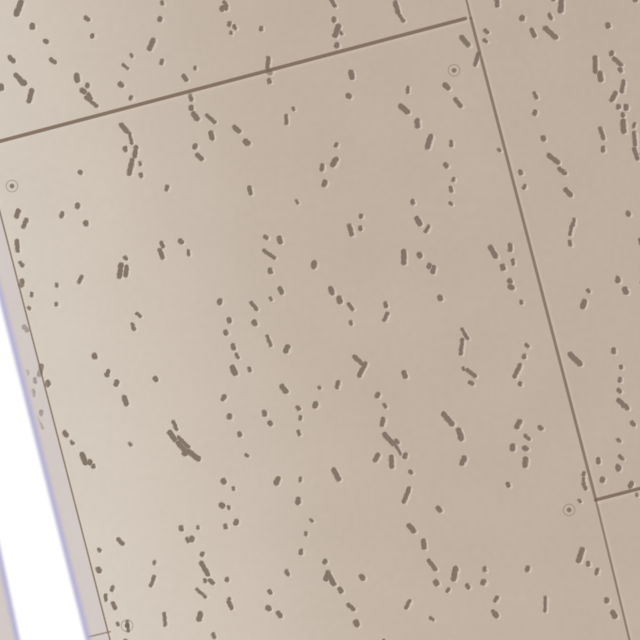
Reproduce this texture procedurally as a WebGL 2 fragment shader.

```glsl
#version 300 es
precision highp float;
// Mineral-fibre ceiling tiles seen at a tilt, beside a bright light panel.
// Pits are random chains of short capsules walked down each cell of the tile
// frame; seams are segment distances and the panel is a slanted strip.

uniform vec2 u_resolution;
out vec4 outColor;

const vec3 TILE_SHADE = vec3(0.75, 0.69, 0.63);
const vec3 TILE_LIT = vec3(0.84, 0.80, 0.755);
const vec3 PIT = vec3(0.46, 0.405, 0.355);
const vec3 SEAM = vec3(0.47, 0.40, 0.34);
const vec3 RIM = vec3(0.87, 0.83, 0.785);
const vec3 FRINGE = vec3(0.70, 0.69, 0.84);
const vec3 TRIM = vec3(0.81, 0.78, 0.80);
const vec2 TILE_CORNER = vec2(0.7357, 0.9714);
const float TILE_ANGLE = 0.256;

vec2 hash2(vec2 p) {
  vec3 a = fract(p.xyx * vec3(0.1031, 0.1030, 0.0973));
  a += dot(a, a.yzx + 33.33);
  return fract((a.xx + a.yz) * a.zy);
}

float gradientNoise(vec2 p) {
  vec2 i = floor(p), f = p - i;
  vec2 u = f * f * f * (f * (f * 6.0 - 15.0) + 10.0);
  vec2 o = vec2(0.0, 1.0);
  float a = dot(hash2(i) * 2.0 - 1.0, f);
  float b = dot(hash2(i + o.yx) * 2.0 - 1.0, f - o.yx);
  float c = dot(hash2(i + o) * 2.0 - 1.0, f - o);
  float d = dot(hash2(i + 1.0) * 2.0 - 1.0, f - 1.0);
  return mix(mix(a, b, u.x), mix(c, d, u.x), u.y);
}

float segment(vec2 p, vec2 a, vec2 b) {
  vec2 ab = b - a;
  return length(p - a - ab * clamp(dot(p - a, ab) / dot(ab, ab), 0.0, 1.0));
}

// Coverage of a shape from its distance, with a soft edge.
float fill(float d, float soft) { return 1.0 - smoothstep(-soft, soft, d); }

// Nearest pit distance (x), and the same for pits shifted toward the lit wall (y).
vec2 pitChains(vec2 p, vec2 size, float maxSteps, float seed) {
  const vec2 LIT_OFFSET = vec2(0.0030, -0.0026);
  vec2 nearest = vec2(1.0), home = floor(p / size);
  for (int k = 0; k < 9; k++) {
    vec2 cell = home + vec2(k % 3 - 1, k / 3 - 1);
    vec2 h = hash2(cell + seed);
    vec2 pos = (cell + 0.1 + 0.8 * h) * size;
    float steps = 1.0 + floor(fract(h.x * 7.3 + h.y * 3.1) * maxSteps);
    for (float s = 0.0; s < steps; s++) {
      vec2 r = hash2(cell * 3.7 + seed + s * 17.3);
      vec2 t = hash2(cell * 5.1 - seed + s * 11.9);
      float tilt = (t.x - 0.5) * 1.5;
      vec2 arm = vec2(sin(tilt), cos(tilt)) * (0.001 + 0.010 * t.y * t.y * t.y);
      float radius = 0.0025 + 0.0021 * r.x;
      nearest = min(nearest, vec2(segment(p, pos - arm, pos + arm),
        segment(p - LIT_OFFSET, pos - arm, pos + arm)) - radius);
      pos += vec2((r.x - 0.5) * 0.030, -0.013 - 0.022 * r.y);
    }
  }
  return nearest;
}

// Screw marks: one ringed dimple near each corner of the main tile.
float screwMarks(vec2 q, float soft) {
  float mark = 0.0;
  for (int k = 0; k < 4; k++) {
    vec2 c = vec2(-0.046 - 0.714 * float(k / 2), -0.072 - 0.71 * float(k % 2));
    float d = length(q - c);
    mark = max(mark, max(fill(d - 0.0035, soft), 0.5 * fill(abs(d - 0.009) - 0.0007, soft)));
  }
  return mark;
}

vec3 drawSeam(vec3 col, vec2 p, vec2 a, vec2 b, float halfWidth, float strength, float soft) {
  float lip = fill(segment(p - vec2(0.004, -0.003), a, b) - halfWidth, soft * 2.0);
  col = mix(col, RIM, 0.25 * lip);
  return mix(col, SEAM, strength * fill(segment(p, a, b) - halfWidth, soft));
}

void main() {
  vec2 uv = gl_FragCoord.xy / u_resolution;
  float soft = max(0.0017, 0.75 / u_resolution.y);
  vec2 d = uv - TILE_CORNER;
  float c = cos(TILE_ANGLE), s = sin(TILE_ANGLE);
  vec2 q = vec2(c * d.x + s * d.y, c * d.y - s * d.x);

  // Board: light fades away from the panel, with faint mottling.
  float panelEdge = (uv.x - (0.538 - uv.y) * 0.254) * c;
  float glow = 1.0 - smoothstep(-0.02, 0.58, panelEdge);
  vec3 col = mix(TILE_SHADE, TILE_LIT, glow * 0.9);
  col += 0.012 * (1.0 - uv.y) - 0.012 * smoothstep(0.5, 1.1, uv.x);
  col += 0.012 * gradientNoise(uv * 9.0) + 0.010 * gradientNoise(uv * 85.0);

  // Pits: long chains plus loose singles, with ragged outlines.
  vec2 pits = min(pitChains(q, vec2(0.118, 0.145), 6.0, 23.0),
                  pitChains(q, vec2(0.090, 0.097), 2.0, 71.0));
  pits += 0.0016 * gradientNoise(q * 190.0);
  float onBoard = smoothstep(0.008, 0.016, panelEdge);
  col = mix(col, RIM, 0.5 * onBoard * fill(pits.y, soft));
  col = mix(col, PIT, 0.85 * onBoard * fill(pits.x, soft * 1.15));
  col = mix(col, PIT, 0.8 * screwMarks(q, soft));

  // Trim strip between the panel and the left seam.
  float leftSeam = (uv.x - (0.668 - uv.y) * 0.2575) * c;
  col = mix(col, TRIM, 0.45 * fill(leftSeam, soft));

  // Seams between tiles.
  vec2 cross = vec2(0.931, 0.2188);
  col = drawSeam(col, uv, vec2(-0.02, 0.774), vec2(0.727, 0.971), 0.0028, 0.85, soft);
  col = drawSeam(col, uv, vec2(0.7265, 1.01), TILE_CORNER, 0.0016, 0.7, soft);
  col = drawSeam(col, uv, TILE_CORNER, cross, 0.0023, 0.75, soft);
  col = drawSeam(col, uv, cross, vec2(0.986, -0.01), 0.0017, 0.7, soft);
  col = drawSeam(col, uv, cross, vec2(1.02, 0.242), 0.0026, 0.85, soft);
  col = drawSeam(col, uv, vec2(-0.01, 0.707), vec2(0.1745, -0.01), 0.0012, 0.75, soft);
  col = drawSeam(col, uv, vec2(0.139, 0.005), vec2(0.172, 0.013), 0.0012, 0.6, soft);

  // Light panel with its bluish fringe.
  float farEdge = ((0.134 - uv.y) * 0.214 - uv.x) * c;
  float panel = max(panelEdge, farEdge);
  col = mix(col, FRINGE, 0.8 * (1.0 - smoothstep(0.0, 0.011, panel)));
  col = mix(col, vec3(1.0), 1.0 - smoothstep(-0.007, 0.002, panel));
  outColor = vec4(clamp(col, 0.0, 1.0), 1.0);
}
```
